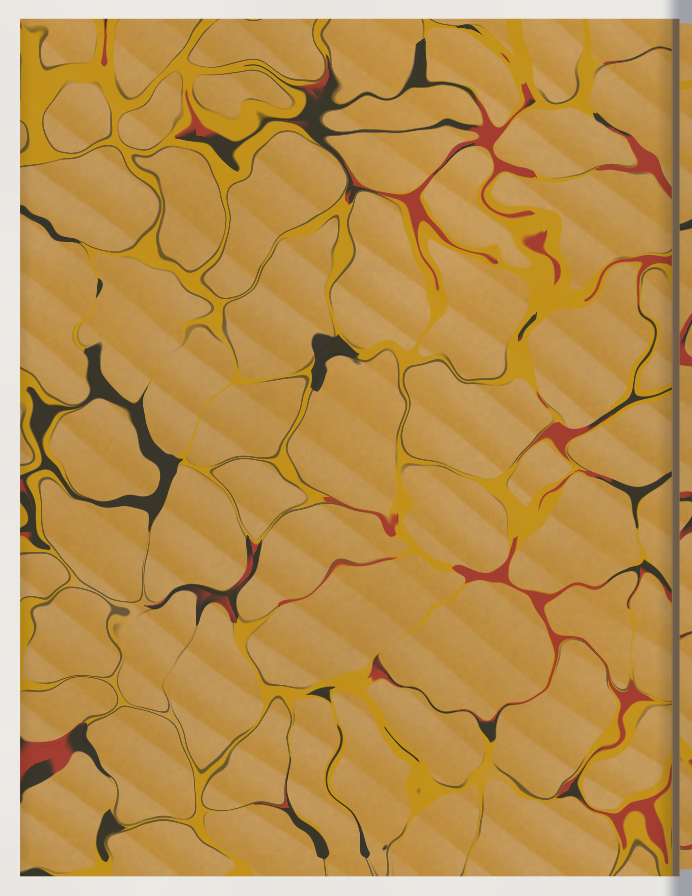
Reproduce this texture procedurally as a WebGL 1 fragment shader.

```glsl
precision highp float;
uniform vec2 u_resolution;

const float CELLS = 8.6;         // vein cells per canvas height
const float ROUNDING = 15.0;     // lower values fatten the junctions
const float STRIPES = 19.0;      // diagonal bands per canvas height
const vec2 STRIPE_NORMAL = vec2(0.62, 0.785);
const vec4 SHEET = vec4(0.029, 0.022, 0.971, 0.979);  // left, bottom, right, top
const float SPINE_END = 0.982;
const vec3 OCHRE = vec3(0.745, 0.553, 0.238);
const vec3 PALE_OCHRE = vec3(0.765, 0.600, 0.355);
const vec3 YELLOW = vec3(0.765, 0.570, 0.075);
const vec3 RED = vec3(0.625, 0.215, 0.190);
const vec3 BLACK = vec3(0.185, 0.185, 0.165);
const vec3 MARGIN = vec3(0.920, 0.912, 0.895);
const vec3 MARGIN_SHADE = vec3(0.62, 0.63, 0.66);
const vec3 SPINE = vec3(0.40, 0.31, 0.20);

float hash(vec2 p) {
  vec3 q = fract(p.xyx * vec3(0.1031, 0.1030, 0.0973));
  q += dot(q, q.yzx + 33.33);
  return fract((q.x + q.y) * q.z);
}

vec2 hash2(vec2 p) {
  return vec2(hash(p + 17.0), hash(p + 71.0));
}

float noise(vec2 p) {
  vec2 i = floor(p), f = fract(p);
  f = f * f * (3.0 - 2.0 * f);
  return mix(mix(hash(i), hash(i + vec2(1, 0)), f.x),
             mix(hash(i + vec2(0, 1)), hash(i + vec2(1, 1)), f.x), f.y);
}

float fbm(vec2 p) {
  return 0.6 * noise(p) + 0.27 * noise(p * 2.1 + 9.0) + 0.13 * noise(p * 4.3 + 23.0);
}

vec2 warp(vec2 p) {
  vec2 broad = vec2(fbm(p * 0.9 + 40.0), fbm(p * 0.9 + 85.0)) - 0.5;
  vec2 fine = vec2(noise(p * 4.0 + 11.0), noise(p * 4.0 + 53.0)) - 0.5;
  return p + 1.1 * broad + 0.10 * fine;
}

// Rounded distance to the cell border in x, random offset of the cell in yz
vec3 veinCell(vec2 p) {
  vec2 base = floor(p), f = fract(p), nearCell = vec2(0.0), nearSite = vec2(0.0);
  float best = 9.0;
  for (int j = -1; j <= 1; j++)
    for (int i = -1; i <= 1; i++) {
      vec2 cell = vec2(float(i), float(j));
      vec2 site = cell + hash2(base + cell + 100.0) - f;
      if (dot(site, site) < best) {
        best = dot(site, site);
        nearCell = cell;
        nearSite = site;
      }
    }
  float sum = 0.0;
  for (int j = -2; j <= 2; j++)
    for (int i = -2; i <= 2; i++) {
      vec2 cell = nearCell + vec2(float(i), float(j));
      vec2 site = cell + hash2(base + cell + 100.0) - f;
      vec2 gap = site - nearSite;
      if (dot(gap, gap) > 0.0001)
        sum += exp(-ROUNDING * dot(0.5 * (site + nearSite), normalize(gap)));
    }
  return vec3(-log(sum) / ROUNDING, hash2(base + nearCell + 300.0));
}

vec3 paper(vec2 p) {
  float band = fract(dot(p, STRIPE_NORMAL) * STRIPES + 0.5 * noise(p * 5.0));
  float light = smoothstep(0.0, 0.75, band) * (1.0 - smoothstep(0.90, 1.0, band));
  light *= 0.35 + 1.1 * noise(p * 9.0 + 31.0);
  vec3 color = mix(OCHRE, PALE_OCHRE, clamp(light, 0.0, 1.0));
  float grain = 0.5 * noise(p * 420.0) + 0.5 * noise(p * 160.0) - 0.5;
  return color * (1.0 + 0.05 * grain + 0.07 * (fbm(p * 4.0 + 7.0) - 0.5));
}

vec3 marble(vec2 p) {
  float soft = 1.0 * CELLS / u_resolution.y;
  vec2 c = p * CELLS;
  vec3 cell = veinCell(warp(c));
  float d = cell.x;
  vec2 side = c + 0.9 * cell.yz;

  // Yellow vein with a fine dark rim
  float yellowAmount = fbm(c * 0.8 + 130.0);
  float yellowWidth = 0.012 + 0.13 * smoothstep(0.45, 0.88, yellowAmount);
  float yellow = 1.0 - smoothstep(-soft, soft, d - yellowWidth);
  vec3 color = mix(paper(p), YELLOW, 0.85 * yellow * smoothstep(0.22, 0.40, yellowAmount));
  float rim = 1.0 - smoothstep(0.004, 0.004 + soft, abs(d - yellowWidth));
  color = mix(color, BLACK, 0.6 * rim * smoothstep(0.46, 0.62, fbm(side * 1.2 + 210.0)));

  // Red and black ink, swelling and breaking off along each side
  float swell = smoothstep(0.48, 0.85, fbm(side * 1.1 + 170.0));
  float present = smoothstep(0.40, 0.50, fbm(c * 0.95 + 250.0));
  float inkWidth = mix(-0.10, 0.008 + 0.085 * swell, present);
  float ink = 1.0 - smoothstep(-0.8 * soft, 0.8 * soft, d - inkWidth);
  float hue = smoothstep(0.49, 0.52, fbm(c * 0.75 + 0.35 * cell.yz + 330.0));
  return mix(color, mix(BLACK, RED, hue), 0.93 * ink);
}

float between(float x, float lo, float hi, float soft) {
  return smoothstep(lo - soft, lo + soft, x) * (1.0 - smoothstep(hi - soft, hi + soft, x));
}

void main() {
  vec2 uv = gl_FragCoord.xy / u_resolution;
  vec2 p = gl_FragCoord.xy / u_resolution.y;
  float soft = 0.8 / u_resolution.y;

  // Margin, darker behind the spine
  vec3 color = mix(MARGIN, MARGIN_SHADE, smoothstep(0.955, 0.985, uv.x));
  color *= 0.99 + 0.02 * noise(p * 6.0);

  // Marbled sheet, spine and the strip beyond it
  float rows = between(uv.y, SHEET.y, SHEET.w, soft);
  vec3 sheet = marble(p) * (1.0 - 0.14 * smoothstep(0.945, SHEET.z, uv.x));
  sheet *= 1.0 - 0.08 * (1.0 - smoothstep(SHEET.x, SHEET.x + 0.02, uv.x));
  color = mix(color, sheet, rows * between(uv.x, SHEET.x, SHEET.z, soft));
  float strip = smoothstep(SPINE_END - soft, SPINE_END + soft, uv.x);
  color = mix(color, marble(p + 0.4) * 0.97, strip * between(uv.y, 0.03, 0.974, soft));
  color = mix(color, SPINE, 0.85 * rows * between(uv.x, SHEET.z, SPINE_END, 2.0 * soft));
  gl_FragColor = vec4(color, 1.0);
}
```
